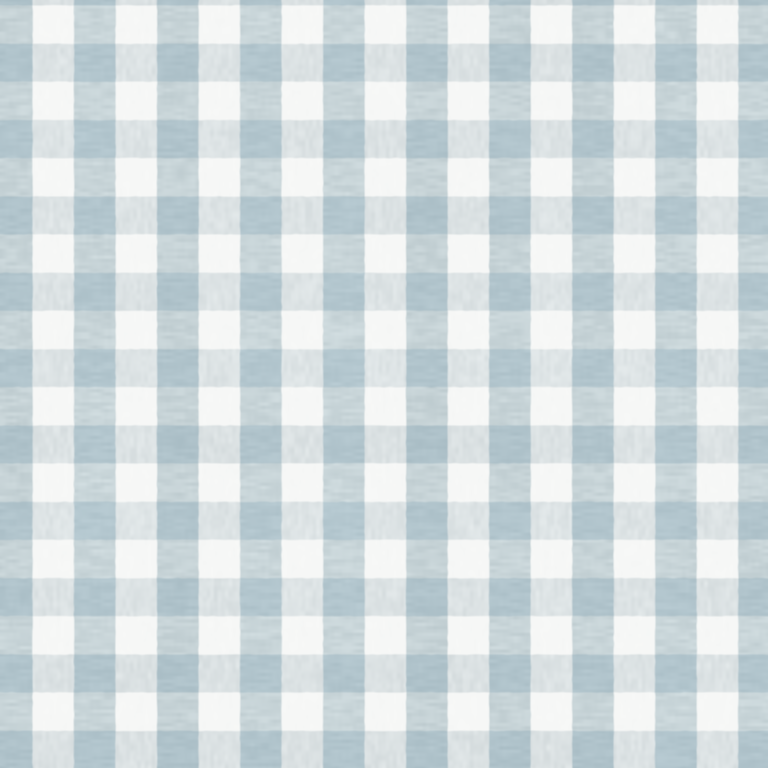
Reproduce this pattern procedurally as a Shadertoy shader.

```glsl
// Woven gingham: soft blue warp columns cross paler weft bands on white cloth.
// Two periodic stripe masks blend four cell colours; stretched value noise
// adds fine thread streaks, small edge wobble and tone shifts between stripes.

const vec2 REPEATS = vec2(9.25, 10.06);       // stripes across and down
const vec2 STRIPE_START = vec2(0.0964, -0.001); // left / lower edge of a stripe
const vec2 STRIPE_WIDTH = vec2(0.500, 0.496); // share of one period
const float EDGE_SOFTNESS = 0.0018;
const float EDGE_WOBBLE = 0.0009;

const vec3 CLOTH_WHITE = vec3(0.965, 0.969, 0.965);
const vec3 BAND_GREY = vec3(0.861, 0.886, 0.892);
const vec3 COLUMN_BLUE = vec3(0.782, 0.832, 0.846);
const vec3 CROSSING_BLUE = vec3(0.692, 0.768, 0.799);

const vec2 WEFT_SCALE = vec2(64.0, 230.0);    // short horizontal threads
const vec2 WARP_SCALE = vec2(210.0, 75.0);    // short vertical threads
const float THREAD_CONTRAST = 0.050;
const float WHITE_CONTRAST = 0.008;
const float STRIPE_VARIATION = 0.012;

float hash(vec2 p) {
    vec3 q = fract(vec3(p.xyx) * 0.1031);
    q += dot(q, q.yzx + 33.33);
    return fract((q.x + q.y) * q.z);
}

float valueNoise(vec2 p) {
    vec2 cell = floor(p);
    vec2 f = fract(p);
    f = f * f * (3.0 - 2.0 * f);
    float low = mix(hash(cell), hash(cell + vec2(1.0, 0.0)), f.x);
    float high = mix(hash(cell + vec2(0.0, 1.0)), hash(cell + vec2(1.0)), f.x);
    return mix(low, high, f.y);
}

// Coverage of the vertical (x) and horizontal (y) stripes
vec2 stripeMask(vec2 uv, vec2 softness) {
    vec2 phase = (uv - STRIPE_START) * REPEATS - 0.5 * STRIPE_WIDTH;
    vec2 fromCentre = abs(fract(phase + 0.5) - 0.5);
    vec2 edge = (fromCentre - 0.5 * STRIPE_WIDTH) / REPEATS;
    return 1.0 - smoothstep(-softness, softness, edge);
}

void mainImage(out vec4 fragColor, in vec2 fragCoord) {
    vec2 uv = fragCoord / iResolution.xy;

    // Slightly uneven stripe edges
    vec2 wobble = vec2(valueNoise(vec2(uv.y * 130.0, floor(uv.x * 18.5))),
                       valueNoise(vec2(uv.x * 130.0, floor(uv.y * 20.0) + 50.0)));
    vec2 softness = max(vec2(EDGE_SOFTNESS), 0.75 / iResolution.xy);
    vec2 mask = stripeMask(uv + EDGE_WOBBLE * (wobble - 0.5), softness);

    // Four cell colours
    vec3 color = mix(mix(CLOTH_WHITE, COLUMN_BLUE, mask.x),
                     mix(BAND_GREY, CROSSING_BLUE, mask.x), mask.y);

    // Horizontal threads dominate the columns, vertical ones the bands
    float weft = valueNoise(uv * WEFT_SCALE) - 0.5;
    float warp = valueNoise(uv * WARP_SCALE + 300.0) - 0.5;
    float mottle = valueNoise(uv * 150.0 + 700.0) - 0.5;
    float dyed = max(mask.x, mask.y);
    float threads = mix(0.7 * warp + 0.4 * mottle, weft + 0.25 * warp, mask.x);
    float contrast = mix(WHITE_CONTRAST, THREAD_CONTRAST, dyed);
    contrast *= 1.0 - 0.3 * mask.x * mask.y;
    color += contrast * threads * vec3(1.1, 1.0, 0.95);

    // Tone shifts from stripe to stripe, and broad unevenness in the dye
    vec2 stripe = floor((uv - STRIPE_START) * REPEATS);
    float tone = mask.x * (hash(vec2(stripe.x + 20.0, 3.0)) - 0.5)
               + mask.y * (hash(vec2(7.0, stripe.y + 40.0)) - 0.5);
    tone += dyed * (valueNoise(uv * 7.0 + 90.0) - 0.5);
    color += STRIPE_VARIATION * tone;

    fragColor = vec4(clamp(color, 0.0, 1.0), 1.0);
}
```
